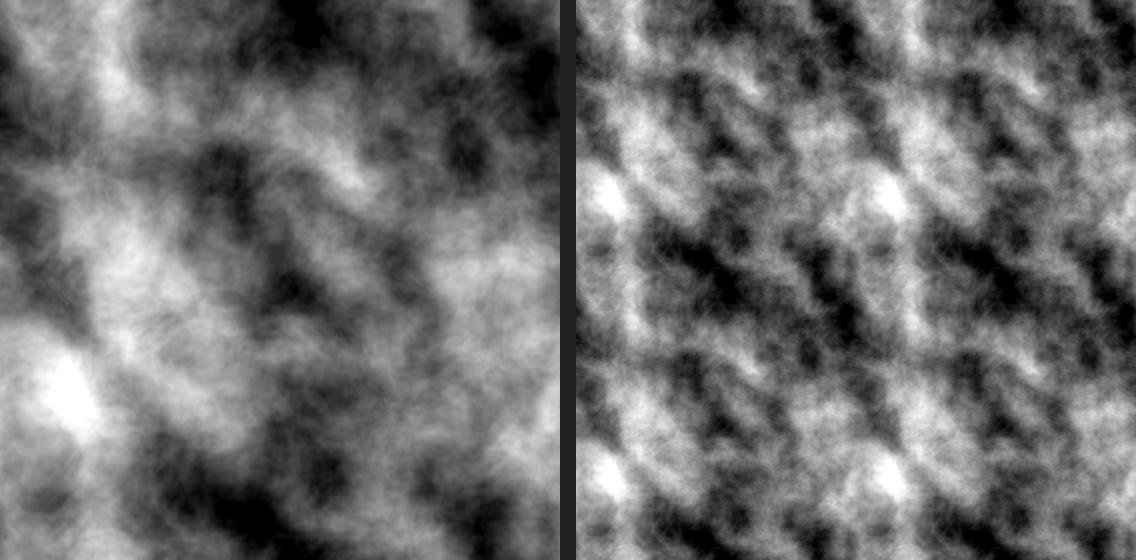
Left: one tile. Right: repeated 2 by 2.
This texture is drawn by a WebGL 2 fragment shader. Its source:

```glsl
#version 300 es
precision highp float;
// Soft grey smoke that tiles: a sum of sine waves with whole-number frequencies
// and random phases forms slanted billows, scaled to a fixed contrast.
// Wrapped gradient noise adds finer mottling and a few faint fibres.

uniform vec2 u_resolution;
out vec4 fragColor;

const float TAU = 6.2831853;

// Two random values in 0..1 for an integer lattice point.
vec2 hash2(vec2 cell, uint seed) {
    uvec2 v = uvec2(ivec2(cell) + 64) + seed * uvec2(97u, 389u);
    v = v * 1664525u + 1013904223u;
    v.x += v.y * 1664525u;
    v.y += v.x * 1664525u;
    v ^= v >> 16u;
    v.x += v.y * 1664525u;
    v.y += v.x * 1664525u;
    v ^= v >> 16u;
    return vec2(v & 65535u) / 65536.0;
}

float cornerSlope(vec2 cell, vec2 offset, vec2 period, uint seed) {
    float angle = TAU * hash2(mod(cell, period), seed).x;
    return dot(vec2(cos(angle), sin(angle)), offset);
}

// Gradient noise that wraps after "period" cells.
float gradientNoise(vec2 q, vec2 period, uint seed) {
    vec2 cell = floor(q), f = q - cell;
    vec2 blend = f * f * f * (f * (f * 6.0 - 15.0) + 10.0);
    vec2 e = vec2(1.0, 0.0);
    float low = mix(cornerSlope(cell, f, period, seed),
                    cornerSlope(cell + e.xy, f - e.xy, period, seed), blend.x);
    float high = mix(cornerSlope(cell + e.yx, f - e.yx, period, seed),
                     cornerSlope(cell + e.xx, f - e.xx, period, seed), blend.x);
    return mix(low, high, blend.y);
}

// Layered sines with unit variance, stretched along a steep falling diagonal.
float billows(vec2 p) {
    float sum = 0.0, power = 0.0;
    for (int j = 0; j <= 8; j++) {
        for (int i = -8; i <= 8; i++) {
            vec2 wave = vec2(i, j);
            if ((j == 0 && i <= 0) || dot(wave, wave) > 72.0) continue;
            float along = dot(wave, vec2(0.6, -0.8));
            vec2 random = hash2(wave, 5u);
            float amplitude = (0.5 + random.y)
                * pow(6.0 + dot(wave, wave) + 2.0 * along * along, -1.15);
            sum -= amplitude * cos(TAU * (dot(wave, p) + random.x));
            power += 0.5 * amplitude * amplitude;
        }
    }
    return sum * inversesqrt(power);
}

// Fine octaves of wrapped noise.
float mottling(vec2 p) {
    float sum = 0.0, amplitude = 1.0, cells = 12.0;
    for (uint octave = 0u; octave < 4u; octave++) {
        sum += amplitude * gradientNoise(p * cells, vec2(cells), 11u + octave);
        cells *= 2.0;
        amplitude *= 0.6;
    }
    return sum;
}

// Thin rising streaks that show only in scattered patches.
float fibres(vec2 p) {
    vec2 q = vec2(48.0 * (p.x - p.y), 5.0 * (p.x + p.y));
    float patches = smoothstep(0.1, 0.5, gradientNoise(p * 5.0, vec2(5.0), 23u));
    return patches * gradientNoise(q, vec2(48.0, 5.0), 29u);
}

void main() {
    vec2 p = gl_FragCoord.xy / u_resolution;

    // Gentle curling of the domain
    vec2 curl = vec2(gradientNoise(p * 7.0, vec2(7.0), 31u),
                     gradientNoise(p * 7.0, vec2(7.0), 37u));
    vec2 warped = p + 0.025 * curl;

    float grey = 0.44 + 0.204 * billows(warped);
    grey += 0.22 * mottling(warped) + 0.09 * fibres(warped);

    fragColor = vec4(vec3(clamp(grey, 0.0, 1.0)), 1.0);
}
```
